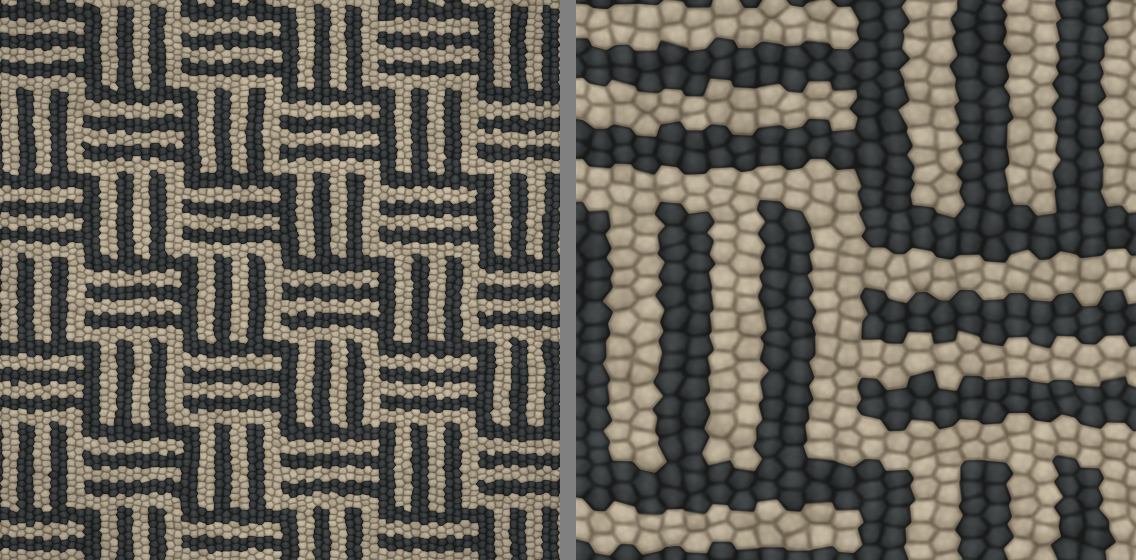
Left, the full canvas; right, a detail of the centre.
This pattern is drawn by a WebGL 2 fragment shader. Its source:

```glsl
#version 300 es
precision highp float;
// Looped-pile carpet in a two-tone basketweave of striped blocks.

uniform vec2 u_resolution;
out vec4 outColor;

const vec2 BLOCKS = vec2(5.69, 6.67);        // blocks across and down
const vec2 ORIGIN = vec2(-0.026, 0.009);     // corner of the first block
const float TUFTS = 12.0;                    // tufts along a block side
const float STRIPE = 2.0;                    // tufts across a stripe

const vec3 CREAM = vec3(0.71, 0.665, 0.58);
const vec3 CREAM_GAP = vec3(0.37, 0.325, 0.26);
const vec3 SLATE = vec3(0.235, 0.25, 0.255);
const vec3 SLATE_GAP = vec3(0.095, 0.10, 0.10);

vec2 hash2(vec2 p) {
  vec3 q = fract(p.xyx * vec3(0.1031, 0.1030, 0.0973));
  q += dot(q, q.yzx + 33.33);
  return fract((q.xx + q.yz) * q.zy);
}

// 1 for a slate tuft, 0 for cream; stripes turn with the checker of blocks.
float slateTuft(vec2 id) {
  vec2 block = floor(id / TUFTS);
  vec2 inner = id - block * TUFTS;
  float upright = mod(block.x + block.y, 2.0);
  float across = mix(inner.y, inner.x, upright);
  return 1.0 - mod(floor(across / STRIPE), 2.0);
}

// Broad, uneven drift made from layered sines, about -1 to 1.
float drift(vec2 p) {
  return 0.5 * sin(p.x + 1.7 * sin(p.y * 0.8))
       + 0.3 * sin(p.y * 1.9 + 1.3 * sin(p.x * 1.3))
       + 0.2 * sin(dot(p, vec2(3.1, 2.7)));
}

// Distance to the nearest point of a jittered grid.
float cellular(vec2 p) {
  vec2 base = floor(p);
  float nearest = 4.0;
  for (int j = -1; j <= 1; j++) {
    for (int i = -1; i <= 1; i++) {
      vec2 id = base + vec2(i, j);
      vec2 d = id + hash2(id + 71.0) - p;
      nearest = min(nearest, dot(d, d));
    }
  }
  return sqrt(nearest);
}

// Tuft field: x = slate share, y = relief, z = tuft tone, w = top lighting.
vec4 tuftField(vec2 p) {
  vec2 base = floor(p);
  float first = 8.0, second = 8.0, total = 0.0;
  vec3 sum = vec3(0.0);
  for (int j = -2; j <= 2; j++) {
    for (int i = -1; i <= 1; i++) {
      vec2 id = base + vec2(i, j);
      vec2 rnd = hash2(id + 19.0);
      float stagger = 0.4 * (mod(id.x, 2.0) - 0.5);
      vec2 centre = id + 0.5 + (rnd - 0.5) * vec2(0.34, 0.5);
      vec2 d = p - centre - vec2(0.0, stagger);
      float dist = dot(d, d);
      second = min(second, max(first, dist));
      first = min(first, dist);
      float weight = exp(-15.0 * dist);
      total += weight;
      sum += weight * vec3(slateTuft(id), hash2(id + 53.0).x, -d.y);
    }
  }
  sum /= total;
  float crease = smoothstep(0.0, 0.38, sqrt(second) - sqrt(first));
  float dome = 1.0 - 0.9 * first;
  return vec4(sum.x, dome * mix(0.4, 1.0, crease), sum.y, sum.z);
}

// Soft groove between the vertical ribs of the pile.
float ribGroove(float x) {
  return 0.5 + 0.5 * cos(6.2832 * x);
}

vec3 yarnColor(vec4 tuft, float fibre, float groove) {
  float tone = (tuft.z - 0.5) * 0.24 + tuft.w * 0.3 + fibre;
  float relief = tuft.y + tone;
  vec3 cream = mix(CREAM_GAP, CREAM, clamp(relief, 0.0, 1.15));
  float ropeRelief = relief - 0.35 * groove + 0.08;
  vec3 slate = mix(SLATE_GAP, SLATE, clamp(ropeRelief, 0.0, 1.3));
  return mix(cream, slate, smoothstep(0.2, 0.8, tuft.x));
}

void main() {
  vec2 uv = gl_FragCoord.xy / u_resolution;
  vec2 cloth = vec2(uv.x, 1.0 - uv.y);

  // Slight waviness of the rows and ribs
  vec2 wave = vec2(drift(cloth * 19.0), drift(cloth.yx * 23.0 + 4.0));
  vec2 pile = (cloth - ORIGIN) * BLOCKS * TUFTS + wave * vec2(0.2, 0.3);

  // Tufts with fine fibre grain
  vec4 tuft = tuftField(pile);
  float fibre = 0.22 * (0.5 - cellular(pile * vec2(2.6, 2.2)));
  vec3 color = yarnColor(tuft, fibre, ribGroove(pile.x));

  // Uneven wear and gentle falloff toward the edges
  float wear = 1.0 + 0.035 * drift(cloth * 8.0 + 2.0);
  vec2 fromCentre = cloth - 0.5;
  color *= wear * (1.03 - 0.2 * dot(fromCentre, fromCentre));
  outColor = vec4(color, 1.0);
}
```
